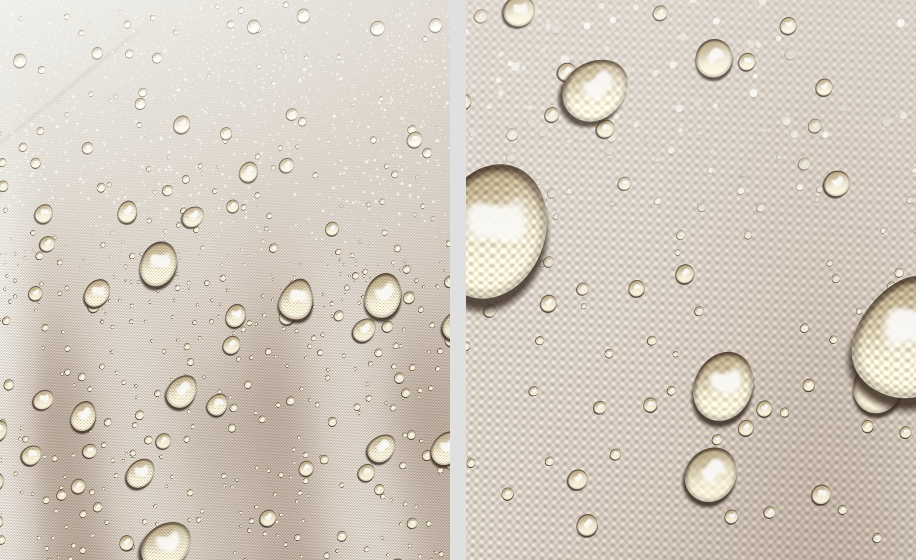
Left, the full canvas; right, a detail of the centre.
A Shadertoy shader for this texture:

```glsl
// Water drops beaded on pale woven cloth, fading into bright haze towards the top.
#define CLOTH_DARK vec3(0.58, 0.51, 0.44)
#define CLOTH_MID vec3(0.825, 0.780, 0.735)
#define CLOTH_LIGHT vec3(0.905, 0.893, 0.866)
#define DROP_CREAM vec3(0.91, 0.88, 0.79)
#define DROP_TAN vec3(0.68, 0.60, 0.45)
#define GLINT vec3(0.98, 0.975, 0.96)
#define SHADOW_TINT vec3(0.23, 0.17, 0.13)
#define WEAVE_PERIOD 0.0052
#define WEAVE_DEPTH 0.115
#define STREAK_DEPTH 0.16
#define JITTER 0.66

vec3 hash3(vec2 cell, float seed) {
    vec3 h = fract(vec3(cell.xyx + seed * 7.31) * vec3(0.1031, 0.1030, 0.0973));
    h += dot(h, h.yxz + 33.33);
    return fract((h.xxy + h.yxx) * h.zyx);
}

mat2 turn(float angle) {
    float c = cos(angle), s = sin(angle);
    return mat2(c, s, -s, c);
}

float weave(vec2 p) {
    vec2 threads = sin(turn(0.06) * p * 6.28318 / WEAVE_PERIOD);
    return threads.x * threads.y + 0.3 * threads.y;
}

// Cloth: vertical haze, soft folds, a faint seam and fine threads
vec3 cloth(vec2 p) {
    float low = 1.0 - smoothstep(0.35, 0.95, p.y);
    float tone = 0.28 + 0.76 * p.y + 0.20 * smoothstep(0.3, 0.0, p.y);
    float fold = -cos(17.5 * (p.x - 0.13) + 0.7 * sin(5.0 * p.y))
               + 0.35 * sin(31.0 * p.x + 4.0 * p.y);
    tone += STREAK_DEPTH * fold * smoothstep(0.75, 0.25, p.y);
    tone += 0.30 * smoothstep(0.09, 0.0, p.x) * low;
    tone += 0.40 * (0.4 - p.x) * p.y;
    float seam = abs(dot(p - vec2(0.02, 0.76), vec2(-0.63, 0.776)));
    tone -= 0.16 * smoothstep(0.007, 0.0, seam) * smoothstep(0.3, 0.2, p.x);
    tone = clamp(tone, 0.0, 1.2);
    vec3 color = tone < 0.55 ? mix(CLOTH_DARK, CLOTH_MID, tone / 0.55)
                             : mix(CLOTH_MID, CLOTH_LIGHT, (tone - 0.55) / 0.45);
    return color * (1.0 + WEAVE_DEPTH * mix(0.12, 1.0, low) * weave(p));
}

// One lens-like drop; p is measured from its centre
vec3 drawDrop(vec3 ground, vec2 p, float r, vec3 shape, float height) {
    float edge = 0.7 / (iResolution.y * r);
    float big = smoothstep(0.011, 0.026, r);
    float haze = smoothstep(0.45, 1.0, height);
    float mist = smoothstep(0.0048, 0.0028, r) * smoothstep(0.45, 0.65, height);
    vec2 n = p / r;

    // Stretched, egg-shaped outline leaning to the right
    vec2 q = turn(0.25 + 0.75 * shape.x) * n;
    q.x *= 1.0 + mix(0.06, 0.28, big);
    q.x *= 1.0 + 0.22 * big * shape.z * q.y;
    float d = length(q);
    float mask = smoothstep(1.0 + edge, 1.0 - edge, d);

    // Tight contact shadow below
    float shade = smoothstep(1.12, 0.92, length(q - vec2(0.06, -0.16)));
    shade *= mix(0.85, 0.35, haze) * (1.0 - mist);
    vec3 color = mix(ground, SHADOW_TINT, shade);

    // Body: tan upper side, bright lower side, dark crisp rim
    float upper = smoothstep(-0.3, 0.95, n.y * 0.85 - n.x * 0.3);
    vec3 body = mix(DROP_CREAM, GLINT, 0.8 * haze);
    body = mix(body, DROP_TAN, upper * mix(0.85, 0.40, haze));
    float rim = smoothstep(0.80, 0.98, d) * mix(0.22, 0.80, upper);
    body = mix(body, SHADOW_TINT, rim * mix(1.0, 0.55, haze));
    float lens = weave(p * (0.78 + 0.18 * d * d));
    body *= 1.0 + big * 0.14 * lens * (1.0 - 0.5 * haze);
    body += 0.06 * smoothstep(0.3, -0.6, n.y) * (1.0 - rim);

    // Window-like reflection with an uneven border
    vec2 g = turn(-0.35) * (n - vec2(0.08, 0.14));
    g.y += 0.09 * sin(7.0 * g.x + 6.0 * shape.z);
    g = abs(g) * vec2(1.0, 1.5);
    float glint = smoothstep(0.56, 0.30, pow(dot(g * g * g, vec2(1.0)), 0.3333));
    body = mix(body, GLINT, glint * 0.95);
    body = mix(body, GLINT, mist);
    return mix(color, body, mask * mix(1.0, 0.35 + 0.65 * shape.z, mist));
}

// Scatter drops in loose clusters on a jittered, rotated grid of cells
vec3 scatter(vec3 color, vec2 p, float cell, vec2 radii, vec2 density, float top, float seed) {
    mat2 grid = turn(0.4 + seed * 0.7);
    vec2 gp = grid * p / cell;
    for (int j = -1; j <= 1; j++)
    for (int i = -1; i <= 1; i++) {
        vec2 id = floor(gp) + vec2(i, j);
        vec3 h = hash3(id + 240.0, seed);
        vec2 centre = (id + 0.5 + JITTER * (h.xy - 0.5)) * cell * grid;
        float chance = mix(density.x, density.y, clamp(centre.y, 0.0, 1.0));
        chance *= 1.0 - smoothstep(top - 0.12, top, centre.y);
        chance *= 1.0 + 0.7 * sin(dot(centre, vec2(11.0, 6.0)) + seed)
                            * sin(dot(centre, vec2(-7.0, 13.0)) + 2.0 * seed);
        if (h.z > chance) continue;
        vec3 shape = hash3(id + 350.0, seed + 3.0);
        float r = mix(radii.x, radii.y, shape.y * shape.y);
        r *= mix(1.0, 0.65, smoothstep(0.4, 1.0, centre.y));
        vec2 offset = p - centre;
        if (dot(offset, offset) > 2.6 * r * r) continue;
        color = drawDrop(color, offset, r, shape, centre.y);
    }
    return color;
}

void mainImage(out vec4 fragColor, in vec2 fragCoord) {
    vec2 p = fragCoord / iResolution.y;
    vec3 color = cloth(p);
    // Finest mist first, largest beads last
    color = scatter(color, p, 0.011, vec2(0.0017, 0.0032), vec2(-0.45, 0.65), 2.0, 1.0);
    color = scatter(color, p, 0.023, vec2(0.0026, 0.0054), vec2(0.24, 0.34), 2.0, 2.0);
    color = scatter(color, p, 0.046, vec2(0.0055, 0.0115), vec2(0.32, 0.38), 2.0, 3.0);
    color = scatter(color, p, 0.085, vec2(0.0130, 0.0240), vec2(0.26, 0.42), 2.0, 4.0);
    color = scatter(color, p, 0.130, vec2(0.0270, 0.0500), vec2(0.52, 0.34), 0.68, 5.0);
    fragColor = vec4(clamp(color, 0.0, 1.0), 1.0);
}
```
